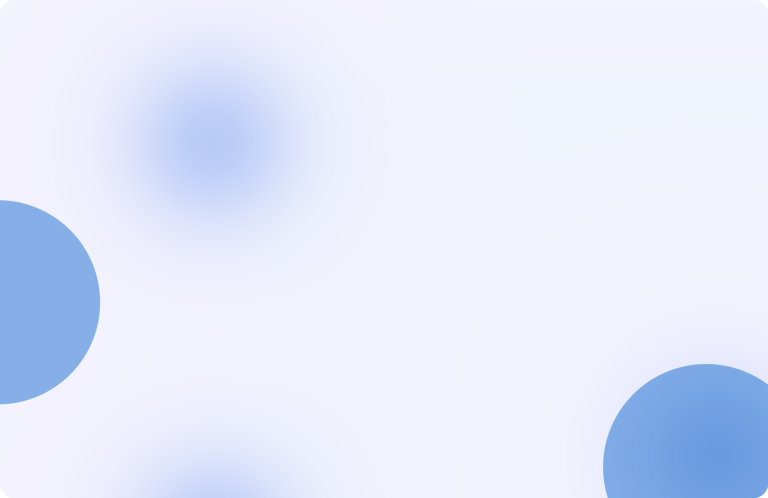
Give the GLSL for this background, as a Shadertoy shader.

```glsl
float glow(vec2 p, vec2 center, float spread) {
    vec2 d = (p - center) / spread;
    return exp(-dot(d, d));
}

// Antialiased coverage of a signed distance
float coverage(float dist, float pixel) {
    return 1.0 - smoothstep(-pixel, pixel, dist);
}

float roundedBox(vec2 p, vec2 halfSize, float radius) {
    vec2 q = abs(p) - halfSize + radius;
    return length(max(q, 0.0)) + min(max(q.x, q.y), 0.0) - radius;
}

// Pale halo with a bluer core
vec3 addSoftSpot(vec3 base, vec2 p, vec2 center) {
    vec3 color = mix(base, vec3(0.915, 0.91, 0.993), 0.55 * glow(p, center, 0.25));
    return mix(color, vec3(0.71, 0.79, 0.965), 0.96 * glow(p, center, 0.158));
}

void mainImage(out vec4 fragColor, in vec2 fragCoord) {
    float pixel = 0.75 / iResolution.y;
    vec2 size = iResolution.xy / iResolution.y;
    vec2 p = fragCoord / iResolution.y;

    // Cool center, faint lavender toward the left and top
    float lavender = max(1.0 - smoothstep(0.0, 0.75, p.x), smoothstep(0.82, 1.0, p.y));
    vec3 color = mix(vec3(0.942, 0.955, 0.992), vec3(0.955, 0.952, 0.995), lavender);

    // Blurred spots
    color = addSoftSpot(color, p, vec2(0.426, 0.713));
    color = addSoftSpot(color, p, vec2(0.430, -0.085));

    // Halo behind the right disc
    vec2 haloCenter = vec2(1.440, 0.085);
    color = mix(color, vec3(0.955, 0.952, 0.995), glow(p, haloCenter, 0.36));
    color = mix(color, vec3(0.80, 0.84, 0.98), 0.85 * glow(p, haloCenter, 0.185));

    // Left disc
    float leftDisc = length(p - vec2(-0.004, 0.393)) - 0.205;
    color = mix(color, vec3(0.520, 0.688, 0.900), coverage(leftDisc, pixel));

    // Right disc, deeper at its core
    float rightDisc = length(p - vec2(1.418, 0.062)) - 0.207;
    vec3 discColor = mix(vec3(0.505, 0.680, 0.905), vec3(0.415, 0.605, 0.880),
                         glow(p, haloCenter, 0.15));
    color = mix(color, discColor, coverage(rightDisc, pixel));

    // White outside the rounded corners
    float panel = roundedBox(p - 0.5 * size, 0.5 * size + pixel, 0.034);
    color = mix(vec3(1.0), color, coverage(panel, pixel));

    fragColor = vec4(color, 1.0);
}
```
